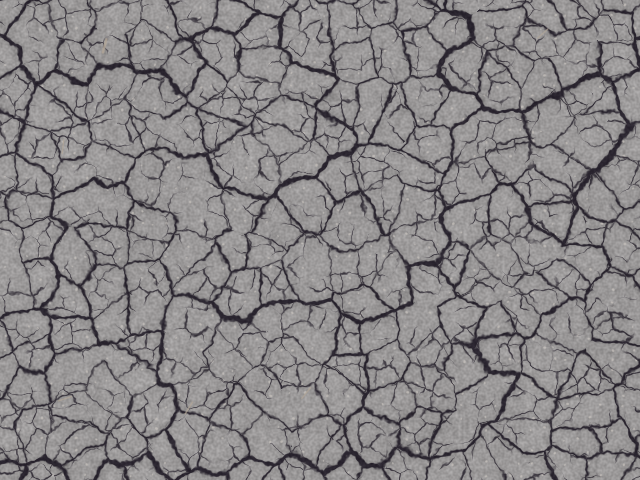
A Shadertoy shader for this texture:

```glsl
const vec3 MUD = vec3(0.617, 0.608, 0.608);
const vec3 CRACK = vec3(0.165, 0.145, 0.185);
const vec3 GRIT = vec3(0.78, 0.76, 0.74);
const vec3 STRAW = vec3(0.70, 0.65, 0.59);
const vec3 PEBBLE = vec3(0.36, 0.30, 0.30);

vec2 hash2(vec2 p) {
    vec3 q = fract(p.xyx * vec3(0.1031, 0.1030, 0.0973));
    q += dot(q, q.yzx + 33.33);
    return fract((q.xx + q.yz) * q.zy);
}

float corner(vec2 cell, vec2 offset) {
    float angle = 6.2832 * hash2(cell).x;
    return dot(vec2(cos(angle), sin(angle)), offset);
}

// Gradient noise, roughly -0.7 to 0.7
float noise(vec2 p) {
    vec2 i = floor(p), f = fract(p), e = vec2(1.0, 0.0);
    vec2 u = f * f * f * (f * (f * 6.0 - 15.0) + 10.0);
    float low = mix(corner(i, f), corner(i + e, f - e), u.x);
    float high = mix(corner(i + e.yx, f - e.yx), corner(i + 1.0, f - 1.0), u.x);
    return mix(low, high, u.y);
}

vec2 noise2(vec2 p) {
    return vec2(noise(p), noise(p + 47.3));
}

vec2 seed(vec2 cell) {
    return cell + 0.06 + 0.88 * hash2(cell);
}

vec2 nearestCell(vec2 p) {
    vec2 base = floor(p), best = base;
    float bestDist = 9.0;
    for (int y = -1; y <= 1; y++)
    for (int x = -1; x <= 1; x++) {
        vec2 cell = base + vec2(x, y), r = seed(cell) - p;
        float d = dot(r, r);
        if (d < bestDist) { bestDist = d; best = cell; }
    }
    return best;
}

// Coverage of a line with the given half width
float band(float d, float halfWidth, float soft) {
    return smoothstep(-soft, soft, halfWidth - d) - smoothstep(-soft, soft, -halfWidth - d);
}

// Voronoi cracks, wider where the neighbours belong to different plates.
// Returns crack coverage and the shade beside it.
vec2 cracks(vec2 p, float scale, float plateScale, float thin, float thick, float gaps, float soft) {
    vec2 q = p * scale, home = nearestCell(q), a = seed(home) - q;
    vec2 plate = nearestCell(seed(home) * plateScale / scale);
    vec2 result = vec2(0.0);
    for (int y = -2; y <= 2; y++)
    for (int x = -2; x <= 2; x++) {
        if (x == 0 && y == 0) continue;
        vec2 cell = home + vec2(x, y), b = seed(cell) - q;
        float d = dot(0.5 * (a + b), normalize(b - a)) / scale;
        if (d > 0.03) continue;
        vec2 other = nearestCell(seed(cell) * plateScale / scale);
        vec2 chance = hash2(home + cell + 5.0);
        float width = thin * mix(0.5, 1.4, chance.x) * step(gaps, chance.y);
        if (other != plate)
            width = thick * mix(0.6, 1.3, hash2(plate + other + 17.0).x);
        result.x = max(result.x, band(d, width, soft));
        result.y = max(result.y, width * exp(-d / 0.0055));
    }
    return result;
}

// Sparse capsules, one per grid cell, turned at random
float scatter(vec2 p, float scale, float chance, float radius, float len, float soft) {
    vec2 cell = floor(p * scale), h = hash2(cell + 71.0), k = hash2(cell + 131.0);
    vec2 r = p - (cell + 0.3 + 0.4 * h) / scale;
    vec2 dir = vec2(cos(6.2832 * k.x), sin(6.2832 * k.x));
    float along = clamp(dot(r, dir), -len, len);
    float d = length(r - dir * along);
    return band(d, radius * mix(0.5, 1.2, h.x), soft) * step(k.y, chance);
}

void mainImage(out vec4 fragColor, in vec2 fragCoord) {
    vec2 p = fragCoord / iResolution.y + 3.0;
    float soft = max(0.8 / iResolution.y, 0.0018);

    // Bent and ragged crack paths
    vec2 bent = p + 0.022 * noise2(p * 7.0) + 0.009 * noise2(p * 24.0);
    vec2 ragged = bent + 0.0045 * noise2(p * 62.0) + 0.0028 * noise2(p * 125.0);
    float swell = 1.0 + 0.45 * noise(p * 19.0) + 0.6 * noise(p * 80.0);
    float hairMask = smoothstep(-0.2, 0.16, noise(p * 16.0 + 9.0));

    vec2 net = cracks(ragged, 12.5, 3.3, 0.0020 * swell, 0.0036 * swell, 0.10, soft * 1.3);
    float hairWidth = 0.0014 * hairMask * swell;
    vec2 hair = cracks(ragged + 0.37, 25.0, 12.0, hairWidth, hairWidth, 0.25, soft);

    // Mud surface
    float tone = 0.025 * noise(p * 5.0) + 0.035 * noise(p * 32.0);
    tone += 0.06 * noise(p * 85.0) + 0.09 * noise(p * 175.0);
    vec3 color = MUD + tone;
    color *= 1.0 - 60.0 * min(net.y + 0.4 * hair.y, 0.005);

    // Grit, pebbles and straw
    color = mix(color, GRIT, 0.75 * scatter(p, 42.0, 0.30, 0.0021, 0.0006, soft));
    color = mix(color, PEBBLE, 0.7 * scatter(p + 0.7, 7.0, 0.10, 0.0045, 0.002, soft));

    float depth = max(net.x, 0.85 * hair.x);
    color = mix(color, CRACK + 0.5 * tone, depth);
    color = mix(color, STRAW, 0.8 * scatter(p + 0.2, 4.0, 0.16, 0.0022, 0.014, soft));
    fragColor = vec4(color, 1.0);
}
```
